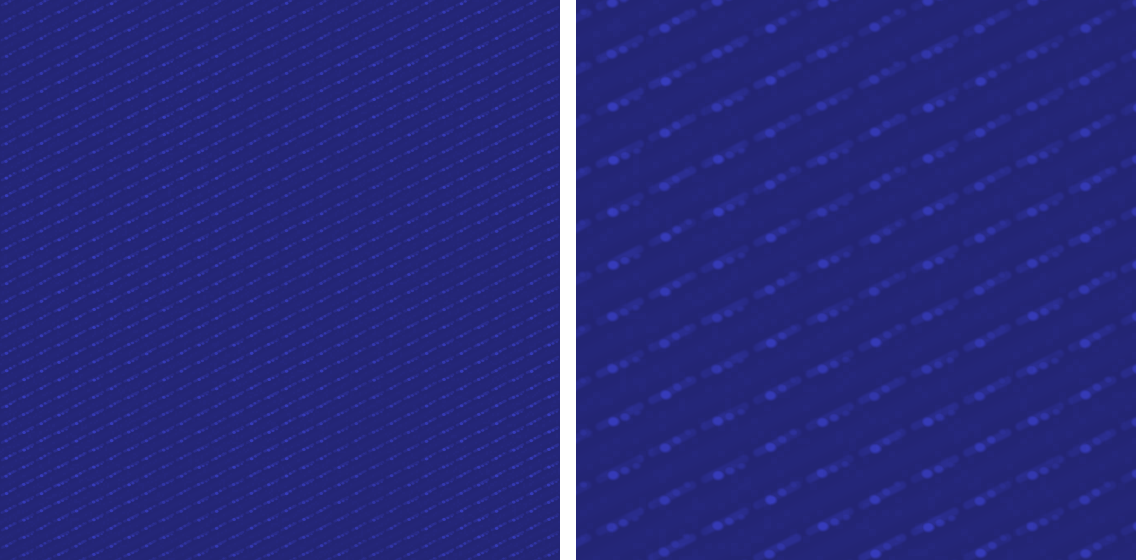
Left: the whole. Right: its middle third, enlarged.
Reproduce this texture procedurally as a WebGL 2 fragment shader.

```glsl
#version 300 es
precision highp float;

uniform vec2 u_resolution;
out vec4 outColor;

float hash(vec2 p) {
    vec3 q = fract(p.xyx * vec3(0.1031, 0.1030, 0.0973));
    q += dot(q, q.yzx + 33.33);
    return fract((q.x + q.y) * q.z);
}

// Value noise that wraps after a whole number of cells
float wrapNoise(vec2 p, float period) {
    vec2 i = floor(p), f = fract(p);
    f = f * f * (3.0 - 2.0 * f);
    vec2 a = mod(i, period), b = mod(i + 1.0, period);
    return mix(mix(hash(a), hash(vec2(b.x, a.y)), f.x),
               mix(hash(vec2(a.x, b.y)), hash(b), f.x), f.y);
}

float segment(vec2 p, vec2 a, vec2 b) {
    vec2 ab = b - a;
    return length(p - a - ab * clamp(dot(p - a, ab) / dot(ab, ab), 0.0, 1.0));
}

// Soft-edged mark of a given radius, in cell units
float mark(float dist, float radius) {
    return 1.0 - smoothstep(radius - 0.04, radius + 0.04, dist);
}

void main() {
    const float repeats = 32.0;
    vec2 uv = gl_FragCoord.xy / u_resolution;
    vec2 p = uv * repeats;

    // Every other column is shifted by half a cell
    float odd = mod(floor(p.x), 2.0);
    vec2 staggered = p + vec2(0.0, 0.6 - 0.5 * odd);
    vec2 cell = mod(floor(staggered), repeats);
    vec2 q = fract(staggered) - 0.5;
    float chance = hash(cell);
    float region = wrapNoise(uv * 6.0, 6.0);

    // Faint twill ridge running up to the right
    float ridge = 0.5 + 0.5 * cos(6.2831853 * (p.y - 0.5 * p.x - 0.15));
    float glow = 0.07 * ridge * ridge;

    // Broken dash along the ridge
    float fiber = wrapNoise(p * 4.0, repeats * 4.0);
    float dash = mark(segment(q, vec2(-0.38, -0.19), vec2(0.38, 0.19)), 0.075);
    glow = max(glow, dash * mix(0.16, 0.42, fiber));

    // Bright stitch points, slightly different in alternate columns
    vec2 jitter = 0.04 * (vec2(chance, hash(cell + 57.0)) - 0.5);
    for (int i = 0; i < 3; i++) {
        float k = float(i);
        vec2 center = vec2(-0.14 + 0.22 * k, -0.1 + 0.14 * k - 0.05 * k * odd);
        float dist = length((q - center - jitter) * vec2(0.8, 1.0));
        float strength = (1.0 - 0.24 * k) * mix(0.75, 1.0, hash(cell + 19.0 * k));
        glow = max(glow, strength * mark(dist, 0.085 - 0.012 * k));
    }

    // Small faint flecks between the ridges
    vec2 grain = floor(p * 8.0);
    glow += 0.06 * step(0.86, hash(mod(grain, repeats * 8.0)));

    // Slow change of wear across the cloth
    glow *= mix(0.8, 1.15, region);
    vec3 ground = vec3(0.137, 0.143, 0.455);
    vec3 thread = vec3(0.215, 0.235, 0.74);
    outColor = vec4(mix(ground, thread, clamp(glow, 0.0, 1.0)), 1.0);
}
```
